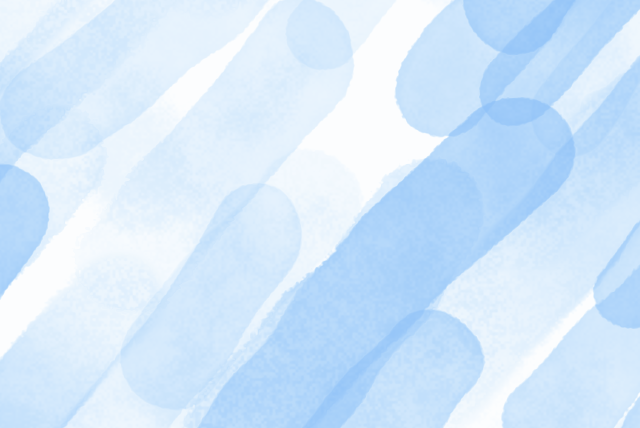
A Shadertoy shader for this background:

```glsl
#define PAPER vec3(.988, .993, .996)
#define PIGMENT vec3(.62, .795, .978)
#define STROKE_ANGLE .85
#define LANE_WIDTH .25
#define STROKE_PERIOD 1.25
#define HALF_LENGTH vec2(.22, .6)
#define RADIUS vec2(.08, .135)
#define STRENGTH vec2(.12, .64)
#define GRAIN_SCALE 150.
#define MAX_INK 1.25
#define LAYERS 2

float hash(vec2 p) {
    vec3 h = fract(vec3(p.xyx) * .1031);
    h += dot(h, h.yzx + 33.33);
    return fract((h.x + h.y) * h.z);
}

vec4 hash4(vec2 p) {
    return vec4(hash(p), hash(p + 17.3), hash(p + 41.7), hash(p + 73.9));
}

float noise(vec2 p) {
    vec2 i = floor(p), f = fract(p);
    f = f * f * (3. - 2. * f);
    vec2 e = vec2(0, 1);
    return mix(mix(hash(i), hash(i + e.yx), f.x),
               mix(hash(i + e.xy), hash(i + e.yy), f.x), f.y);
}

float fbm(vec2 p) {
    float sum = 0., amplitude = .5;
    for (int i = 0; i < 4; i++) {
        sum += amplitude * noise(p);
        p = mat2(1.6, 1.2, -1.2, 1.6) * p + 5.7;
        amplitude *= .5;
    }
    return sum / .9375;
}

mat2 rotation(float a) {
    float c = cos(a), s = sin(a);
    return mat2(c, -s, s, c);
}

// Ink laid by one round-ended brush stroke centred on the origin
float strokeInk(vec2 q, vec2 seed, float grain) {
    vec4 shape = hash4(seed), paint = hash4(seed + 131.);
    float halfLength = mix(HALF_LENGTH.x, HALF_LENGTH.y, shape.x);
    float radius = mix(RADIUS.x, RADIUS.y, shape.y);

    // Slight tilt and bend
    q = rotation((shape.z - .5) * .2) * q;
    q.y += (shape.w - .5) * .25 * q.x * q.x;
    float side = paint.x < .7 ? 1. : -1.;
    float along = clamp(.5 + .5 * side * q.x / (halfLength + radius), 0., 1.);
    float dry = smoothstep(.35, 1., along) * mix(.3, 1., paint.y);

    // Wavering outline that frays and softens toward the dry end
    float d = length(vec2(max(abs(q.x) - halfLength, 0.), q.y)) - radius;
    d += .022 * (noise(q * 7. + seed * 7.) - .5);
    d += (.008 + .05 * dry) * (grain - .5);
    float softness = max(.003, .8 / iResolution.y) + .03 * dry * paint.w;
    float cover = smoothstep(softness, -softness, d);

    // Pigment pools at the loaded end and breaks up at the dry end
    float ink = mix(STRENGTH.x, STRENGTH.y, paint.z) * mix(1., .15, dry);
    ink *= mix(1., smoothstep(.3, .7, grain), dry * .6);
    ink *= 1. + .2 * smoothstep(-.03, 0., d) * (1. - along);
    ink *= .55 + .9 * fbm(q * 4.5 + seed * 3.);
    return cover * ink;
}

void mainImage(out vec4 fragColor, in vec2 fragCoord) {
    vec2 p = fragCoord / iResolution.y;
    float grain = mix(noise(p * GRAIN_SCALE), fbm(p * GRAIN_SCALE * .3), .5);

    // Faint wash beneath the strokes
    float ink = .14 * smoothstep(.46, .7, fbm(p * 3. + 8.) + .15 * (grain - .5));

    // Staggered lanes of overlapping translucent strokes
    vec2 cellSize = vec2(STROKE_PERIOD, LANE_WIDTH);
    for (int layer = 0; layer < LAYERS; layer++) {
        vec2 shift = vec2(3.37, 5.3) * float(layer + 1);
        vec2 q = rotation(STROKE_ANGLE) * p + shift;
        float lane = floor(q.y / LANE_WIDTH);
        for (int j = -1; j <= 1; j++) {
            float row = lane + float(j);
            float stagger = hash(vec2(row, float(layer) + 9.)) * STROKE_PERIOD;
            float column = floor((q.x + stagger) / STROKE_PERIOD);
            for (int i = -1; i <= 1; i++) {
                vec2 id = vec2(column + float(i), row);
                vec2 seed = id + 57. * float(layer);
                vec2 jitter = vec2(hash(seed + 211.), hash(seed + 307.)) - .5;
                vec2 centre = (id + .5 + jitter * vec2(.25, .5)) * cellSize;
                ink += strokeInk(q + vec2(stagger, 0) - centre, seed, grain);
            }
        }
    }

    // Granulation, then absorption of light by the pigment
    ink *= 1. + .2 * (grain - .5);
    ink = MAX_INK * tanh(ink / MAX_INK);
    fragColor = vec4(PAPER * pow(PIGMENT, vec3(ink)), 1.);
}
```
